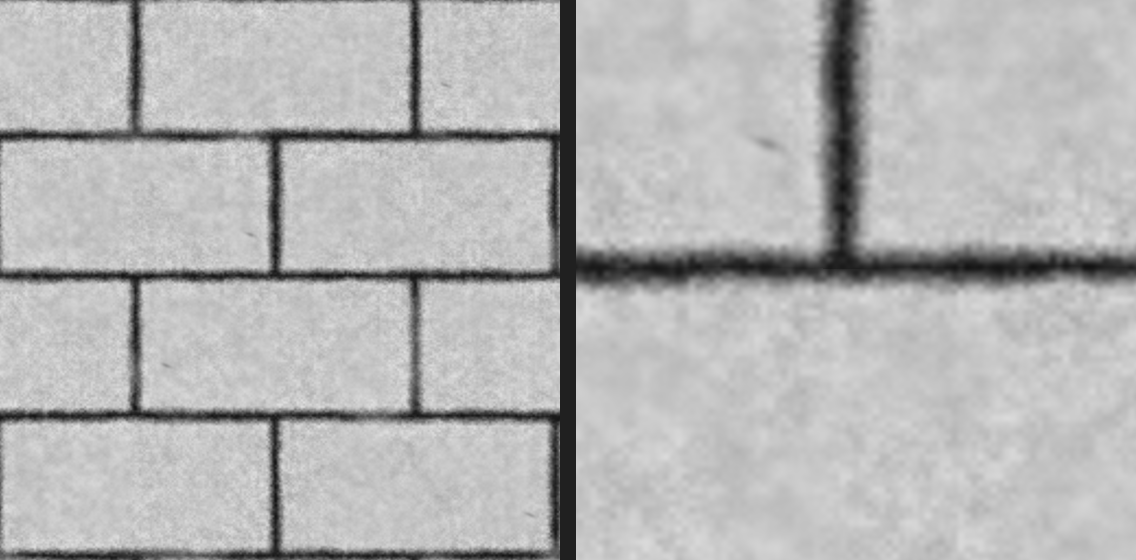
Left, the full canvas; right, a detail of the centre.
Reproduce this texture procedurally as a WebGL 2 fragment shader.

```glsl
#version 300 es
precision highp float;

uniform vec2 u_resolution;
out vec4 fragColor;

#define BRICKS vec2(2.0, 4.0)
#define ORIGIN vec2(-0.008, 0.0075)
#define JOINT_REACH 0.0185
#define CORNER_RADIUS 0.018
#define WOBBLE 0.005
#define FRAY 0.0045
#define STONE 0.775
#define JOINT_DARK 0.12
#define JOINT_WORN 0.34
#define MOTTLE 0.10
#define GRAIN 0.17
#define FLECK 0.17

float hash(vec2 p) {
    return fract(sin(dot(p, vec2(127.1, 311.7))) * 43758.5453);
}

// Value noise on a whole number of cells, so it wraps at the canvas edges
float noise(vec2 uv, float cells, float seed) {
    vec2 p = uv * cells;
    vec2 i = floor(p);
    vec2 f = p - i;
    f = f * f * (3.0 - 2.0 * f);
    vec2 a = mod(i, cells) + seed;
    vec2 b = mod(i + 1.0, cells) + seed;
    return mix(mix(hash(a), hash(vec2(b.x, a.y)), f.x),
               mix(hash(vec2(a.x, b.y)), hash(b), f.x), f.y);
}

// Centred layered noise, roughly -0.5 to 0.5
float layers(vec2 uv, float cells, float seed) {
    float sum = 0.0;
    float weight = 0.5;
    for (int k = 0; k < 3; k++) {
        sum += weight * (noise(uv, cells, seed) - 0.5);
        cells *= 2.0;
        seed += 17.0;
        weight *= 0.6;
    }
    return sum;
}

float roundedBox(vec2 p, vec2 halfSize, float radius) {
    vec2 q = abs(p) - halfSize + radius;
    return length(max(q, 0.0)) + min(max(q.x, q.y), 0.0) - radius;
}

// Small slanted chip, one brick in every row
float fleck(vec2 local, vec2 id, vec2 size) {
    float odd = mod(id.y, 2.0);
    float chosen = 1.0 - mod(floor((id.y + 1.0) * 0.5), 2.0);
    vec2 p = (local - mix(vec2(0.91, 0.295), vec2(0.11, 0.36), odd)) * size;
    p.y += 0.35 * p.x;
    float shape = exp(-dot(p * p, 1.0 / vec2(9e-5, 1.4e-5)));
    return shape * (1.0 - abs(mod(id.x, 2.0) - chosen));
}

void main() {
    vec2 uv = gl_FragCoord.xy / u_resolution;

    // Uneven joint lines
    vec2 bend = vec2(layers(uv, 16.0, 3.0), layers(uv, 16.0, 41.0)) * WOBBLE;

    // Running bond layout
    vec2 size = 1.0 / BRICKS;
    vec2 grid = (uv - ORIGIN + bend) * BRICKS;
    float row = floor(grid.y);
    grid.x -= 0.5 * mod(row, 2.0);
    vec2 id = vec2(floor(grid.x), row);
    vec2 local = fract(grid);
    float depth = -roundedBox((local - 0.5) * size, 0.5 * size, CORNER_RADIUS);

    // Stone face: soft mottling, crisper grain in patches and along the rim
    float rim = 1.0 - smoothstep(0.01, 0.06, depth);
    float patchy = smoothstep(0.3, 0.75, noise(uv, 11.0, 7.0));
    float crisp = clamp(0.2 + 0.5 * patchy + 0.5 * rim, 0.0, 1.0);
    float grain = 0.6 * noise(uv, 256.0, 29.0) + 0.4 * noise(uv, 144.0, 53.0) - 0.5;
    float stone = STONE + MOTTLE * layers(uv, 44.0, 11.0);
    stone += 0.06 * (noise(uv, 96.0, 71.0) - 0.5) + GRAIN * crisp * grain;
    stone += 0.015 * rim + 0.02 * (noise(uv, 6.0, 19.0) - 0.5);
    stone -= FLECK * fleck(local, id, size);

    // Joint: frayed soft edge, partly worn to grey
    float worn = smoothstep(0.6, 0.95, noise(uv, 9.0, 37.0));
    float joint = mix(JOINT_DARK, JOINT_WORN, worn) + 0.12 * grain;
    float reach = JOINT_REACH * (0.85 + 0.3 * noise(uv, 14.0, 61.0));
    float frayed = depth + FRAY * (layers(uv, 64.0, 83.0) + 0.6 * grain);
    float face = smoothstep(-0.002, reach, frayed);

    fragColor = vec4(vec3(mix(joint, stone, face)), 1.0);
}
```
